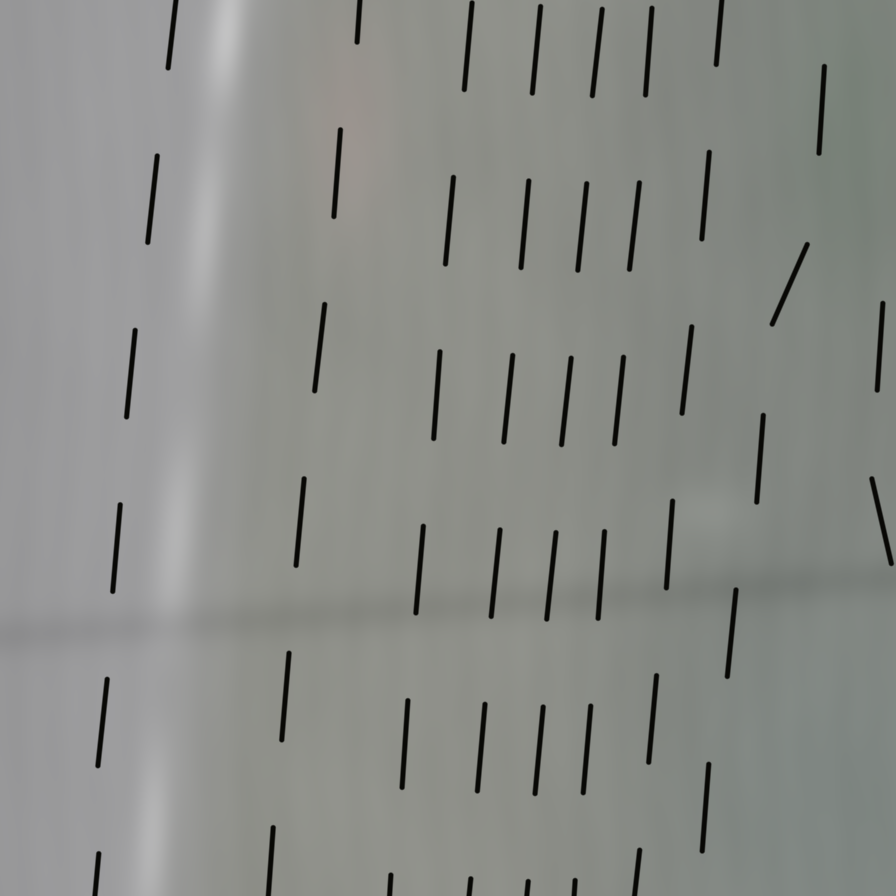
Write a WebGL 1 fragment shader that draws this pattern.

```glsl
precision highp float;
// Columns of slanted black dashes drifting across softly mottled grey panels.
uniform vec2 u_resolution;

const float ROW_PITCH = 0.1947;
const float HALF_LENGTH = 0.0485;
const float HALF_WIDTH = 0.0028;
const vec2 NO_STRAY = vec2(99.0, 0.0);

float hash(vec2 p) {
  return fract(sin(dot(p, vec2(12.99, 78.23))) * 437.58);
}

// Soft bump of height 1 at zero
float bump(float d, float width) {
  return exp(-d * d / (width * width));
}

float blob(vec2 p, vec2 center, vec2 size) {
  vec2 d = (p - center) / size;
  return exp(-dot(d, d));
}

float segmentDistance(vec2 p, vec2 halfAxis) {
  float t = clamp(dot(p, halfAxis) / dot(halfAxis, halfAxis), -1.0, 1.0);
  return length(p - halfAxis * t);
}

// Distance to one column: path = (drift, curve) per row,
// stray = (row, lean) of a dash that leans differently
float dashColumn(vec2 p, vec2 start, vec2 path, vec2 stray) {
  float row = floor((p.y - start.y) / ROW_PITCH + 0.5);
  vec2 center = start + vec2(row * (path.x + row * path.y), row * ROW_PITCH);
  vec2 seed = vec2(row, floor(start.x * 50.0));
  float lean = 0.062 + 0.055 * hash(seed);
  if (abs(row - stray.x) < 0.5) lean = stray.y;
  center.x += 0.004 * (hash(seed + 7.3) - 0.5);
  return segmentDistance(p - center, HALF_LENGTH * normalize(vec2(lean, 1.0)));
}

float allDashes(vec2 p) {
  float d = dashColumn(p, vec2(0.148, 0.583), vec2(0.0195, 0.0017), NO_STRAY);
  d = min(d, dashColumn(p, vec2(0.355, 0.612), vec2(0.0211, 0.001), NO_STRAY));
  d = min(d, dashColumn(p, vec2(0.486, 0.559), vec2(0.0176, 0.0), NO_STRAY));
  d = min(d, dashColumn(p, vec2(0.568, 0.555), vec2(0.0162, 0.0), NO_STRAY));
  d = min(d, dashColumn(p, vec2(0.633, 0.552), vec2(0.016, 0.0), NO_STRAY));
  d = min(d, dashColumn(p, vec2(0.689, 0.553), vec2(0.0172, 0.0), NO_STRAY));
  d = min(d, dashColumn(p, vec2(0.766, 0.587), vec2(0.0195, 0.0), NO_STRAY));
  d = min(d, dashColumn(p, vec2(0.849, 0.488), vec2(0.032, 0.0006), vec2(1.0, 0.44)));
  return min(d, dashColumn(p, vec2(0.982, 0.613), vec2(0.022, 0.0247), vec2(-1.0, -0.23)));
}

// Layered sines, stretched vertically
float mottle(vec2 p) {
  float sum = 0.0;
  float amplitude = 0.5;
  vec2 q = p * vec2(17.0, 9.0);
  for (int i = 0; i < 4; i++) {
    sum += amplitude * sin(q.x + 1.7 * sin(q.y)) * cos(q.y + 1.3 * sin(0.6 * q.x));
    q = q * vec2(2.1, 1.6) + vec2(2.3, 4.1);
    amplitude *= 0.55;
  }
  return sum;
}

vec3 background(vec2 p) {
  // Three grey panels, light to dark
  float streakX = 0.165 + 0.07 * p.y + 0.022 * p.y * p.y;
  vec3 color = mix(vec3(0.61, 0.61, 0.615), vec3(0.56, 0.565, 0.54),
                   smoothstep(-0.03, 0.12, p.x - streakX));
  color = mix(color, vec3(0.505, 0.52, 0.5), smoothstep(0.52, 0.88, p.x));
  color -= 0.02 * bump(p.x, 0.06);

  // Broken pale streak
  float pulse = 0.5 + 0.5 * cos(6.2832 * (p.y - 0.06) / 0.34);
  float strength = 0.085 * pulse + 0.12 * bump(p.y - 0.95, 0.07) + 0.015;
  color += strength * bump(p.x - streakX, 0.021);

  // Faint dark crease across
  float creaseY = 0.29 + 0.065 * p.x;
  color -= 0.04 * bump(p.y - creaseY, 0.022);

  // Tinted patches and fine grain
  color += vec3(0.04, 0.01, 0.015) * blob(p, vec2(0.39, 0.86), vec2(0.05, 0.12));
  color += 0.035 * blob(p, vec2(0.79, 0.43), vec2(0.05, 0.03));
  color -= vec3(0.035, 0.015, 0.03) * blob(p, vec2(0.95, 0.86), vec2(0.08, 0.2));
  color += vec3(-0.005, 0.008, 0.012) * blob(p, vec2(0.95, 0.1), vec2(0.2, 0.25));
  float grain = mottle(p) * mix(0.45, 1.0, smoothstep(0.15, 0.35, p.x));
  return color + 0.015 * grain + 0.003 * sin(p.x * 150.0 + 2.0 * sin(p.y * 7.0));
}

void main() {
  vec2 p = gl_FragCoord.xy / u_resolution;
  float soft = max(0.0012, 0.7 / u_resolution.y);
  float ink = 1.0 - smoothstep(-soft, soft, allDashes(p) - HALF_WIDTH);
  gl_FragColor = vec4(mix(background(p), vec3(0.03, 0.03, 0.02), ink), 1.0);
}
```
